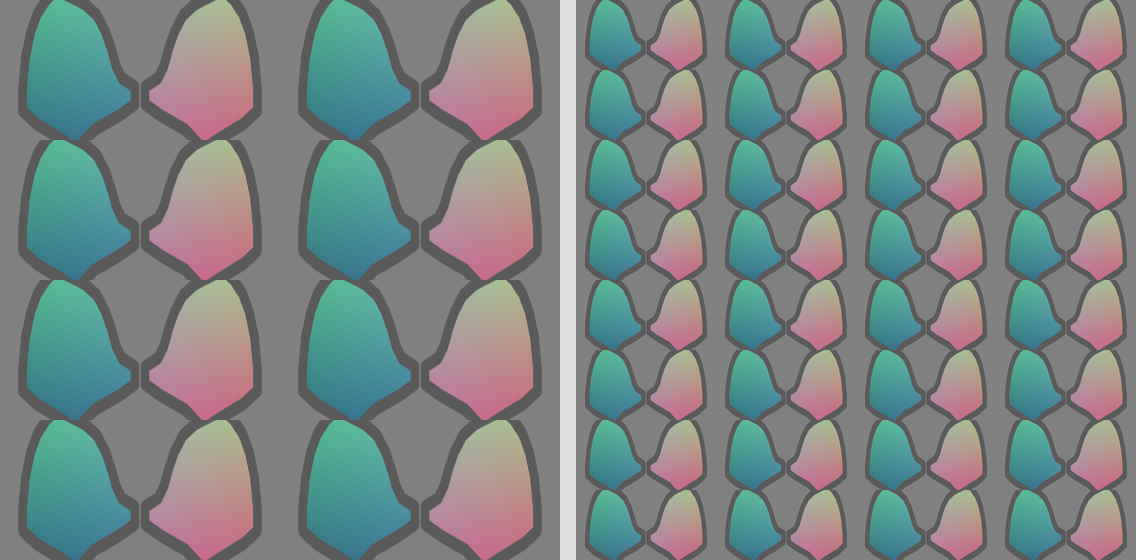
Left: one tile. Right: repeated 2 by 2.
Reproduce this pattern procedurally as a three.js fragment shader.

```glsl
varying vec2 vUv;

const vec2 REPEATS = vec2(2.0, 4.0);      // mirrored pairs across, rows down
const float STROKE_HALF = 0.031;          // half line width, in half-cell widths
const float Y_SQUASH = 0.68;              // makes the line heavier vertically

const vec3 GROUND = vec3(0.502);
const vec3 STROKE = vec3(0.351);

// Corner colours of each wing, named by side (outer, inner) and height
const vec3 TEAL_OUTER_TOP = vec3(0.31, 0.73, 0.53);
const vec3 TEAL_INNER_TOP = vec3(0.42, 0.74, 0.69);
const vec3 TEAL_OUTER_LOW = vec3(0.19, 0.44, 0.49);
const vec3 TEAL_INNER_LOW = vec3(0.24, 0.47, 0.62);
const vec3 ROSE_OUTER_TOP = vec3(0.70, 0.74, 0.51);
const vec3 ROSE_INNER_TOP = vec3(0.60, 0.75, 0.67);
const vec3 ROSE_OUTER_LOW = vec3(0.80, 0.38, 0.46);
const vec3 ROSE_INNER_LOW = vec3(0.76, 0.45, 0.64);

// Centre line of the wing contour within a half cell
const int CORNERS = 21;
const vec2 WING[CORNERS] = vec2[CORNERS](
  vec2(0.161, 0.208), vec2(0.161, 0.365), vec2(0.182, 0.589),
  vec2(0.219, 0.771), vec2(0.266, 0.901), vec2(0.333, 1.005),
  vec2(0.406, 1.073), vec2(0.542, 1.005), vec2(0.609, 0.969),
  vec2(0.693, 0.891), vec2(0.755, 0.771), vec2(0.797, 0.646),
  vec2(0.828, 0.531), vec2(0.870, 0.443), vec2(0.964, 0.380),
  vec2(0.964, 0.255), vec2(0.849, 0.172), vec2(0.677, 0.073),
  vec2(0.547, -0.068), vec2(0.432, 0.010), vec2(0.260, 0.115)
);

// Signed distance to the wing, negative inside
float wingDistance(vec2 p) {
  vec2 squash = vec2(1.0, Y_SQUASH);
  p *= squash;
  float nearest = 1e3;
  float side = 1.0;
  vec2 a = WING[CORNERS - 1] * squash;
  for (int i = 0; i < CORNERS; i++) {
    vec2 b = WING[i] * squash;
    vec2 edge = b - a;
    vec2 toP = p - a;
    vec2 gap = toP - edge * clamp(dot(toP, edge) / dot(edge, edge), 0.0, 1.0);
    nearest = min(nearest, dot(gap, gap));
    // Flip the sign at each crossing of a horizontal ray
    if ((a.y > p.y) != (b.y > p.y) && toP.x < edge.x * toP.y / edge.y) {
      side = -side;
    }
    a = b;
  }
  return side * sqrt(nearest);
}

vec3 cornerBlend(vec2 p, vec3 outerLow, vec3 innerLow, vec3 outerTop, vec3 innerTop) {
  return mix(mix(outerLow, innerLow, p.x), mix(outerTop, innerTop, p.x), p.y);
}

void main() {
  // Mirrored half cell: x runs from the outer edge to the pair's axis
  vec2 cell = fract(vUv * REPEATS);
  vec2 p = vec2(1.0 - abs(2.0 * cell.x - 1.0), cell.y);

  float soft = 0.6 * fwidth(vUv.x * REPEATS.x * 2.0);
  float d = wingDistance(p);

  vec3 teal = cornerBlend(p, TEAL_OUTER_LOW, TEAL_INNER_LOW, TEAL_OUTER_TOP, TEAL_INNER_TOP);
  vec3 rose = cornerBlend(p, ROSE_OUTER_LOW, ROSE_INNER_LOW, ROSE_OUTER_TOP, ROSE_INNER_TOP);
  vec3 fill = cell.x < 0.5 ? teal : rose;

  // Layers: fill, contour, ground
  vec3 color = mix(fill, STROKE, smoothstep(-soft, soft, d + STROKE_HALF));
  color = mix(color, GROUND, smoothstep(-soft, soft, d - STROKE_HALF));

  gl_FragColor = vec4(color, 1.0);
}
```
